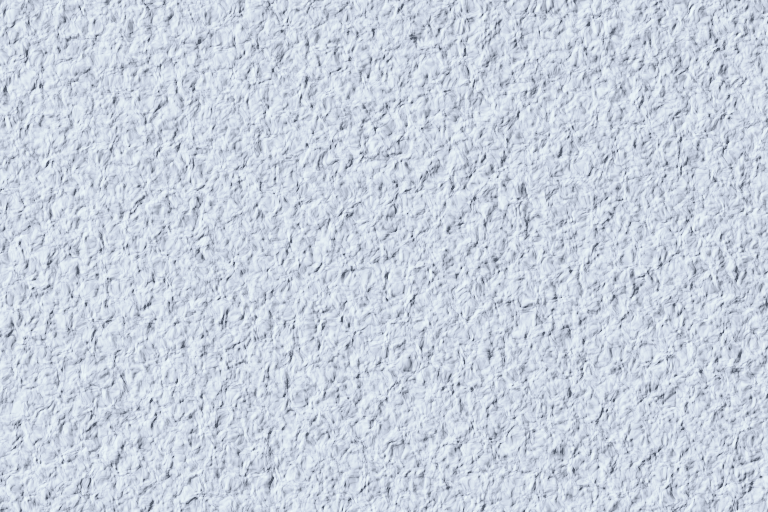
Reproduce this texture procedurally as a Shadertoy shader.

```glsl
#define LIGHT_DIR vec2(-0.88, 0.48)
#define LIGHT_STEP 0.0022
#define CRUMB_FREQ 40.0
#define GRAIN_FREQ 66.0
#define GRAIN_RELIEF 0.55
#define GROOVE_DEPTH 0.004
#define PIT_SHADE 1.2
#define CONTRAST 0.9
#define WHITE_LEVEL 0.99
#define SHADE_DEPTH 0.145
#define SHADE_CURVE 0.56

vec2 hash2(vec2 p) {
    vec3 q = fract(p.xyx * vec3(0.1031, 0.1030, 0.0973));
    q += dot(q, q.yzx + 33.33);
    return fract((q.xx + q.yz) * q.zy);
}

float noise(vec2 p) {
    vec2 cell = floor(p), f = fract(p);
    vec2 u = f * f * (3.0 - 2.0 * f);
    float low = mix(hash2(cell).x, hash2(cell + vec2(1, 0)).x, u.x);
    float high = mix(hash2(cell + vec2(0, 1)).x, hash2(cell + vec2(1, 1)).x, u.x);
    return mix(low, high, u.y);
}

// Rounded grains that meet in sharp creases
float grains(vec2 p) {
    vec2 cell = floor(p), f = fract(p);
    float nearest = 4.0;
    for (int y = -1; y <= 1; y++)
        for (int x = -1; x <= 1; x++) {
            vec2 offset = vec2(x, y);
            vec2 d = offset + hash2(cell + offset) - f;
            nearest = min(nearest, dot(d, d));
        }
    return 1.0 - nearest;
}

// Sparse soft trowel marks, upright at the left and leaning at the right
float grooves(vec2 p) {
    float lean = 0.05 + 0.35 * smoothstep(0.6, 1.5, p.x);
    vec2 q = vec2(p.x - lean * p.y, p.y) + 0.01 * noise(p * 40.0);
    float line = abs(noise(q * vec2(24.0, 6.0) + 51.0) - 0.5);
    float patches = smoothstep(0.55, 0.8, noise(p * 7.0 + 17.0));
    return patches * (1.0 - smoothstep(0.0, 0.13, line));
}

// Plaster surface: x is the height, y the depth of pits around zero
vec2 relief(vec2 p) {
    vec2 warp = vec2(noise(p * 47.0 + 5.0), noise(p * 47.0 + 83.0)) - 0.5;
    vec2 q = p * vec2(1.06, 0.94) + 0.01 * warp;
    float coarse = grains(q * GRAIN_FREQ);
    float fine = grains(q * GRAIN_FREQ * 1.9 + 31.0);
    float height = GRAIN_RELIEF * (coarse + fine / 1.9) / GRAIN_FREQ;
    float pits = 0.8 * (1.6 - coarse - fine);

    vec4 slopes = vec4(0.7, 1.1, 1.3, 0.7);
    vec4 pitWeights = vec4(0.2, 1.0, 1.0, 0.5);
    mat2 turn = mat2(0.8, 0.6, -0.6, 0.8);
    float freq = CRUMB_FREQ;
    for (int i = 0; i < 4; i++) {
        q = turn * q + 3.7;
        float crumb = noise(q * freq);
        height += slopes[i] * crumb / freq;
        pits += pitWeights[i] * (0.5 - crumb);
        freq *= 2.0;
    }
    return vec2(height - GROOVE_DEPTH * grooves(p), pits);
}

void mainImage(out vec4 fragColor, in vec2 fragCoord) {
    vec2 p = fragCoord / iResolution.y;

    // Raking light: bright where the surface faces it, dim in pits
    vec2 halfStep = 0.5 * LIGHT_STEP * normalize(LIGHT_DIR);
    vec2 away = relief(p - halfStep);
    vec2 toward = relief(p + halfStep);
    float slope = (away.x - toward.x) / LIGHT_STEP;
    float pits = 0.5 * (away.y + toward.y);
    float lit = CONTRAST * (slope - PIT_SHADE * pits);
    lit += 0.1 * (0.75 - p.x) + 0.15 * (noise(p * 9.0) - 0.5);

    // Soft highlights and a long tail of shadow
    float level = WHITE_LEVEL - SHADE_DEPTH * exp(-SHADE_CURVE * lit);
    level = max(level, 0.36);

    // Cool tint, paler in the highlights
    float blueTint = 0.06 * (1.0 - smoothstep(0.8, 1.02, level));
    vec3 color = level + vec3(-0.034, 0.0, blueTint);
    fragColor = vec4(clamp(color, 0.0, 1.0), 1.0);
}
```
